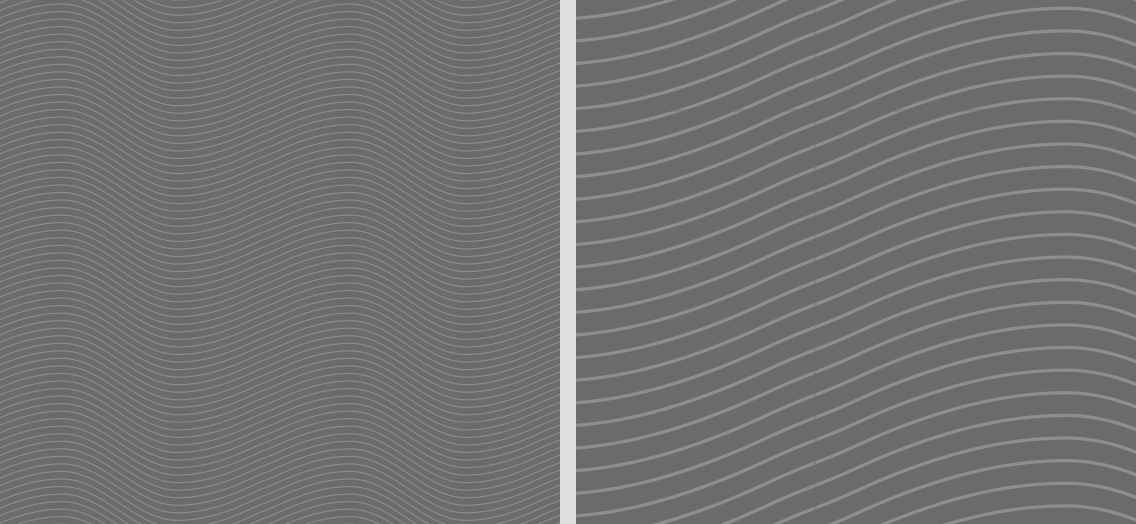
Left, the full canvas; right, a detail of the centre.
Give the GLSL for this pattern, as a Shadertoy shader.

```glsl
// Thin pale wave lines stacked on a grey ground, about 70 down and two waves across.
// Each line is one lopsided cosine with a short fall and a long rise; the distance
// to the nearest copy gives the stroke, with faint breaks at the tile seams.

const float PI = 3.14159265;

// Depth of the wave below its crest, in units of 1/720 of the canvas height
float waveDepth(float x) {
    float along = mod(x - 85.0, 396.0);
    float phase = along < 159.0 ? along / 159.0 : 1.0 + (along - 159.0) / 237.0;
    // Slight flattening halfway up the long rise
    float u = (along - 280.0) / 20.0;
    return 33.6 * (1.0 - cos(PI * phase)) + 1.2 * u * exp(-u * u);
}

// Share of a pixel covered by a stroke of the given width
float strokeCoverage(float dist, float width, float pixel) {
    float h = 0.5 * width;
    return (clamp(dist + 0.5 * pixel, -h, h) - clamp(dist - 0.5 * pixel, -h, h)) / pixel;
}

void mainImage(out vec4 fragColor, in vec2 fragCoord) {
    // Canvas is 720 units high, measured down from the top
    float pixel = 720.0 / iResolution.y;
    vec2 p = vec2(fragCoord.x, iResolution.y - fragCoord.y) * pixel;

    // Distance to the nearest line, corrected for its slope
    float spacing = 10.36;
    float offset = p.y - 5.5 - waveDepth(p.x);
    float dist = (fract(offset / spacing + 0.5) - 0.5) * spacing;
    float slope = 0.5 * (waveDepth(p.x + 1.0) - waveDepth(p.x - 1.0));
    float line = strokeCoverage(dist / sqrt(1.0 + slope * slope), 1.5, pixel);

    // Lines fade a little where the tiles meet
    vec2 tile = vec2(396.0, spacing * 28.0);
    vec2 seam = abs(fract((p - vec2(366.0, 0.5)) / tile + 0.5) - 0.5) * tile;
    line *= 1.0 - 0.3 * (1.0 - smoothstep(0.4, 0.4 + pixel, min(seam.x, seam.y)));

    vec3 ground = vec3(0.42);
    vec3 stroke = vec3(0.555);
    fragColor = vec4(mix(ground, stroke, line), 1.0);
}
```
